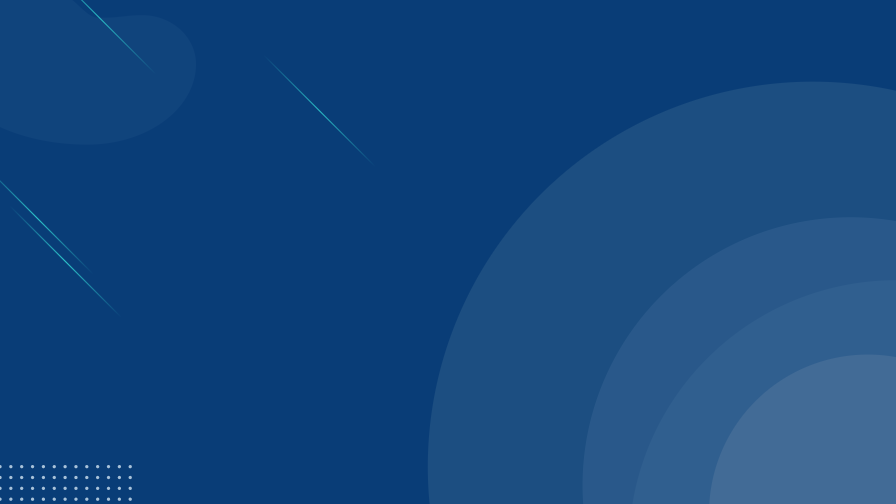
Give the GLSL for this background, as a Shadertoy shader.

```glsl
#define BASE_COLOR vec3(0.036, 0.239, 0.467)
#define BLOB_COLOR vec3(0.063, 0.265, 0.486)
#define STREAK_COLOR vec3(0.17, 0.75, 0.78)
#define DOT_COLOR vec3(0.66, 0.76, 0.85)
#define STREAK_HALF_LENGTH 0.157
#define STREAK_HALF_WIDTH 0.0011
#define DOT_SPACING 0.02153
#define DOT_RADIUS 0.0032
#define DOT_TOP 0.0741
#define DOT_LAST_COLUMN 12.0

// Coverage of a shape from its signed distance, one pixel wide.
float coverage(float dist) {
    return clamp(0.5 - dist * iResolution.y, 0.0, 1.0);
}

// Approximate signed distance to an ellipse.
float ellipseDistance(vec2 p, vec2 radii) {
    float k = length(p / radii);
    return (k - 1.0) * k / max(length(p / (radii * radii)), 1e-4);
}

// Rounded blob: a wide belly below, a lobe and a wavy rim above.
float blobDistance(vec2 p) {
    const float waist = 0.8727;
    if (p.y < waist) {
        vec2 q = p - vec2(0.1736, waist);
        return ellipseDistance(q, vec2(q.x < 0.0 ? 0.278 : 0.2153, 0.1597));
    }
    if (p.x > 0.2824) {
        return ellipseDistance(p - vec2(0.2824, waist), vec2(0.1065, 0.0972));
    }
    float rim = 0.965 + 0.046 * (1.0 - smoothstep(0.12, 0.194, p.x))
              + 0.005 * smoothstep(0.21, 0.28, p.x);
    return (p.y - rim) * 0.85;
}

// Thin falling diagonal that fades towards both ends.
float streak(vec2 p, vec2 center) {
    vec2 q = p - center;
    float along = (q.x - q.y) * 0.70711;
    float across = abs(q.x + q.y) * 0.70711;
    float fade = max(1.0 - abs(along) / STREAK_HALF_LENGTH, 0.0);
    return coverage(across - STREAK_HALF_WIDTH) * fade;
}

// Grid of dots, limited to its columns and rows.
float dotGrid(vec2 p) {
    vec2 q = vec2(p.x, DOT_TOP - p.y) / DOT_SPACING;
    vec2 cell = clamp(round(q), vec2(0.0), vec2(DOT_LAST_COLUMN, 3.0));
    return coverage(length(q - cell) * DOT_SPACING - DOT_RADIUS);
}

void mainImage(out vec4 fragColor, in vec2 fragCoord) {
    vec2 p = fragCoord / iResolution.y;
    // Anchor the discs to the right side.
    vec2 fromRight = vec2(p.x - iResolution.x / iResolution.y, p.y);

    vec3 color = mix(BASE_COLOR, BLOB_COLOR, coverage(blobDistance(p)));

    // Nested discs: center and radius, with their tints.
    vec3 discs[4] = vec3[4](
        vec3(-0.165, 0.074, 0.764), vec3(-0.090, 0.037, 0.532),
        vec3(0.0, -0.086, 0.530), vec3(-0.056, -0.0185, 0.315));
    vec3 tints[4] = vec3[4](
        vec3(0.108, 0.304, 0.504), vec3(0.160, 0.347, 0.541),
        vec3(0.190, 0.371, 0.561), vec3(0.257, 0.420, 0.588));
    // Diagonal streak centers.
    vec2 streaks[4] = vec2[4](
        vec2(0.199, 0.963), vec2(0.634, 0.780),
        vec2(0.074, 0.567), vec2(0.130, 0.481));

    for (int i = 0; i < 4; i++) {
        float disc = length(fromRight - discs[i].xy) - discs[i].z;
        color = mix(color, tints[i], coverage(disc));
        color = mix(color, STREAK_COLOR, streak(p, streaks[i]));
    }

    color = mix(color, DOT_COLOR, dotGrid(p));
    fragColor = vec4(color, 1.0);
}
```
